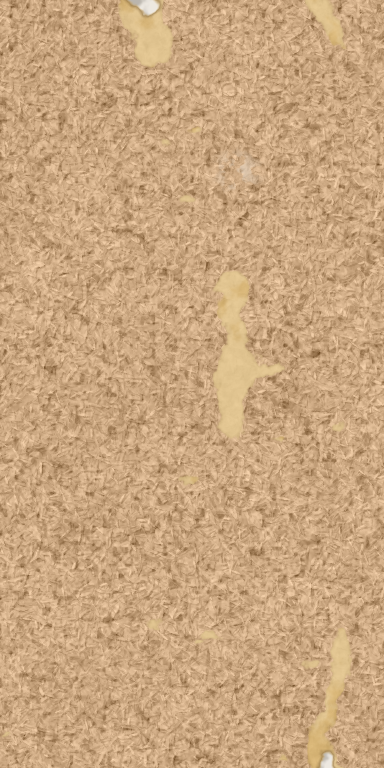
Reproduce this texture procedurally as a Shadertoy shader.

```glsl
// Pressed wood-chip board with matted slivers and spilled patches of dried glue.

const vec3 WOOD = vec3(0.807, 0.667, 0.517);
const vec3 GLUE = vec3(0.895, 0.785, 0.575);
const vec3 AMBER = vec3(0.80, 0.64, 0.34);
const vec3 DUST = vec3(0.86, 0.80, 0.73);
const vec3 PLASTER = vec3(0.93, 0.91, 0.88);
const vec3 RIM = vec3(0.50, 0.39, 0.22);

float hash(vec2 p) {
    vec3 q = fract(p.xyx * 0.1031);
    q += dot(q, q.yzx + 33.33);
    return fract((q.x + q.y) * q.z);
}

float noise(vec2 p) {
    vec2 i = floor(p), f = fract(p);
    f = f * f * (3.0 - 2.0 * f);
    return mix(mix(hash(i), hash(i + vec2(1, 0)), f.x),
               mix(hash(i + vec2(0, 1)), hash(i + vec2(1, 1)), f.x), f.y);
}

float fbm(vec2 p) {
    float sum = 0.0, gain = 0.5;
    for (int i = 0; i < 4; i++) {
        sum += gain * noise(p);
        p = mat2(1.6, 1.2, -1.2, 1.6) * p + 7.3;
        gain *= 0.5;
    }
    return sum / 0.9375;
}

float inside(float d, float blur) {
    return 1.0 - smoothstep(-blur, blur, d);
}

// Distance to a sliver lying along x, narrowing at its ends.
float sliver(vec2 q, vec2 size) {
    float along = abs(q.x) / size.x;
    return max(abs(q.y) - size.y * (1.0 - along * along * along), abs(q.x) - size.x);
}

// Lays one scattered layer of slivers, with shadows, over a tone.
float layChips(float tone, vec2 p, float cells, float seed, float density,
               float width, float contrast, float px) {
    vec2 g = p * cells + seed * 3.7;
    float blur = max(px * cells * 0.6, 0.02);
    for (int y = -1; y <= 1; y++)
    for (int x = -1; x <= 1; x++) {
        vec2 id = floor(g) + vec2(x, y);
        vec2 key = id + seed * 17.0;
        if (hash(key + 5.1) > density) continue;
        vec2 center = id + vec2(hash(key + 11.3), hash(key + 23.9));
        float angle = 6.2832 * hash(key + 37.7);
        float c = cos(angle), s = sin(angle);
        mat2 turn = mat2(c, -s, s, c);
        vec2 q = turn * (g - center);
        vec2 shadeOffset = turn * (vec2(-0.004, 0.005) * cells);
        vec2 size = vec2(mix(0.4, 0.8, hash(key + 41.2)),
                         width * mix(0.5, 1.3, hash(key + 53.6)));
        float ragged = (noise(q * 9.0 + key) - 0.5) * width * 0.6;
        float cover = inside(sliver(q, size) + ragged, blur);
        float shadow = inside(sliver(q + shadeOffset, size) + ragged, blur);
        float fibre = noise(q * vec2(35.0, 170.0) / cells + key) - 0.5;
        float chip = contrast * (hash(key + 61.8) - 0.42) + 0.09 * fibre;
        tone -= 0.065 * shadow * (1.0 - cover);
        tone = mix(tone, chip, cover * 0.82);
    }
    return tone;
}

float woodTone(vec2 p, float px) {
    float tone = 0.03 + 0.20 * (fbm(p * 60.0) - 0.5);
    tone = layChips(tone, p, 52.0, 1.0, 1.0, 0.16, 0.20, px);
    tone = layChips(tone, p, 27.0, 2.0, 0.85, 0.13, 0.17, px);
    tone = layChips(tone, p, 11.0, 3.0, 0.33, 0.13, 0.10, px);
    tone = layChips(tone, p, 38.0, 4.0, 0.75, 0.13, 0.18, px);
    tone = layChips(tone, p, 62.0, 5.0, 0.75, 0.15, 0.20, px);
    tone += 0.10 * (noise(p * 150.0) - 0.5) + 0.05 * (fbm(p * 5.0) - 0.5);
    return tone - 0.13 * smoothstep(0.66, 0.92, noise(p * 70.0 + 9.0));
}

// Distance to a line whose radius runs from ra to rb.
float trail(vec2 p, vec2 a, vec2 b, float ra, float rb) {
    vec2 ab = b - a;
    float t = clamp(dot(p - a, ab) / dot(ab, ab), 0.0, 1.0);
    return length(p - a - ab * t) - mix(ra, rb, t);
}

float glueDistance(vec2 p) {
    // Central spill
    float d = trail(p, vec2(0.60, 1.25), vec2(0.615, 1.15), 0.046, 0.018);
    d = min(d, trail(p, vec2(0.615, 1.15), vec2(0.62, 1.03), 0.016, 0.055));
    d = min(d, trail(p, vec2(0.62, 1.03), vec2(0.595, 0.89), 0.055, 0.033));
    d = min(d, trail(p, vec2(0.63, 1.04), vec2(0.72, 1.045), 0.04, 0.006));
    // Upper drips and lower run
    d = min(d, trail(p, vec2(0.365, 2.02), vec2(0.40, 1.87), 0.06, 0.045));
    d = min(d, trail(p, vec2(0.81, 2.02), vec2(0.88, 1.91), 0.02, 0.028));
    d = min(d, trail(p, vec2(0.895, 0.36), vec2(0.875, 0.20), 0.009, 0.025));
    d = min(d, trail(p, vec2(0.875, 0.20), vec2(0.83, 0.08), 0.022, 0.016));
    d = min(d, trail(p, vec2(0.83, 0.08), vec2(0.85, -0.02), 0.018, 0.055));
    // Scattered specks
    for (int i = 0; i < 12; i++) {
        vec2 key = vec2(i, i * 3 + 2);
        vec2 at = vec2(hash(key), 2.0 * hash(key + 19.0));
        d = min(d, length((p - at) * vec2(0.8, 1.2)) - mix(0.004, 0.016, hash(key + 31.0)));
    }
    return d;
}

void mainImage(out vec4 fragColor, in vec2 fragCoord) {
    vec2 p = fragCoord / iResolution.x;
    float px = 1.0 / iResolution.x;
    vec3 color = WOOD + woodTone(p, px);
    // Pale dust rubbed into the fibres
    float dusty = inside(length(p - vec2(0.62, 1.55)) - 0.04, 0.05);
    color = mix(color, DUST, 0.75 * dusty * smoothstep(0.45, 0.65, fbm(p * 45.0)));
    // Glue skin with thick amber areas and a darker edge
    vec2 warp = vec2(fbm(p * 22.0), fbm(p * 22.0 + 40.0)) - 0.5;
    float d = glueDistance(p + warp * 0.055);
    float thick = smoothstep(0.53, 0.75, fbm(p * 16.0 + 3.0));
    vec3 skin = mix(GLUE, AMBER, 0.5 * thick) + 0.07 * (fbm(p * 55.0) - 0.5);
    skin -= 0.05 * smoothstep(-0.010, 0.0, d);
    color = mix(color, skin, 0.9 * inside(d, max(px, 0.004)));
    // Torn openings showing plaster
    vec2 torn = p + warp * 0.04;
    float hole = min(trail(torn, vec2(0.35, 2.02), vec2(0.395, 1.98), 0.03, 0.026),
                     trail(torn, vec2(0.85, -0.01), vec2(0.855, 0.03), 0.028, 0.012));
    color = mix(color, RIM, 0.6 * inside(abs(hole) - 0.003, 0.007));
    color = mix(color, PLASTER - 0.2 * thick, inside(hole + 0.004, max(px, 0.005)));
    fragColor = vec4(clamp(color, 0.0, 1.0), 1.0);
}
```
